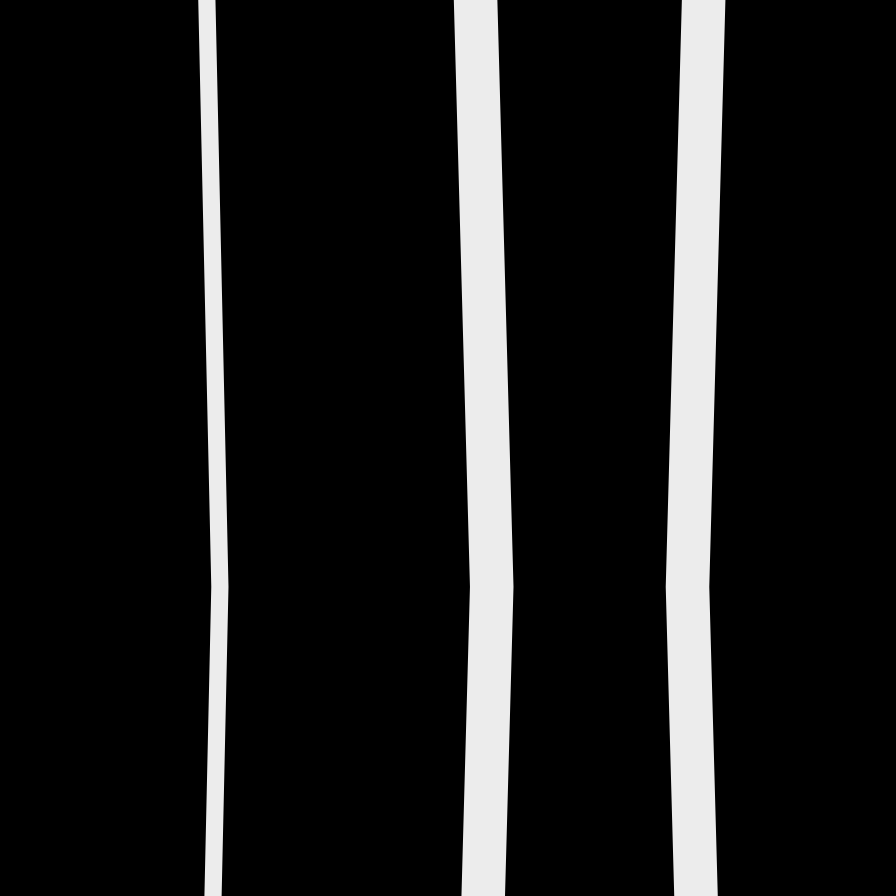
Give the GLSL for this background, as a WebGL 1 fragment shader.

```glsl
precision highp float;
// Three pale vertical bars on black, each bent slightly at one shared height.

uniform vec2 u_resolution;

#define BEND_HEIGHT 0.345
#define THIN_HALF_WIDTH 0.0096
#define WIDE_HALF_WIDTH 0.0243
#define THIN_SLOPE 0.0222
#define WIDE_SLOPE 0.0275
#define BAR_COLOR vec3(0.925)
#define BACK_COLOR vec3(0.0)

// Coverage of a bar centred on bendX at the bend, leaning by slope away from it
float bentBar(vec2 p, float bendX, float slope, float halfWidth, float pixel) {
    float center = bendX - slope * abs(p.y - BEND_HEIGHT);
    float dist = abs(p.x - center) - halfWidth;
    return clamp(0.5 - dist / pixel, 0.0, 1.0);
}

void main() {
    vec2 p = gl_FragCoord.xy / u_resolution;
    float pixel = 1.0 / u_resolution.x;

    // Thin bar at the left, then two wide bars that lean towards each other
    float bars = bentBar(p, 0.2454, THIN_SLOPE, THIN_HALF_WIDTH, pixel);
    bars = max(bars, bentBar(p, 0.5488, WIDE_SLOPE, WIDE_HALF_WIDTH, pixel));
    bars = max(bars, bentBar(p, 0.7673, -WIDE_SLOPE, WIDE_HALF_WIDTH, pixel));

    gl_FragColor = vec4(mix(BACK_COLOR, BAR_COLOR, bars), 1.0);
}
```
